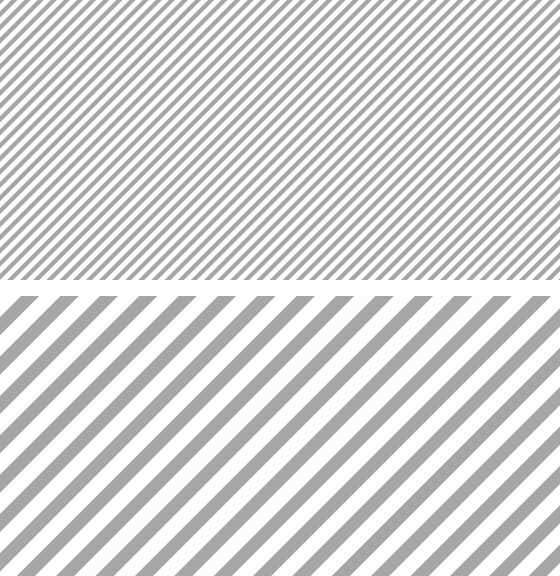
Top: the whole. Bottom: its middle third, enlarged.
Write a Shadertoy shader that draws this pattern.

```glsl
const vec3 PAPER = vec3(0.993);
const vec3 STRIPE_GRAY = vec3(0.65);
const float STRIPES_DOWN = 21.3333;  // repeats per canvas height
const float STRIPE_SHARE = 0.463;    // gray part of one repeat
const float STRIPE_PHASE = 0.10;     // first stripe centre, in repeats

// Signed distance to the nearest stripe edge, in repeats; negative inside
float stripeDistance(float position, float share) {
    float fromCentre = abs(fract(position + 0.5) - 0.5);
    return fromCentre - 0.5 * share;
}

// Coverage of a shape, smoothed over one pixel
float coverage(float dist, float pixel) {
    return clamp(0.5 - dist / pixel, 0.0, 1.0);
}

void mainImage(out vec4 fragColor, in vec2 fragCoord) {
    vec2 uv = fragCoord / iResolution.y;

    // Diagonal position measured from the upper left corner
    float diagonal = uv.x + 1.0 - uv.y;
    float position = diagonal * STRIPES_DOWN - STRIPE_PHASE;

    // Width of a pixel across the diagonal, in repeats
    float pixel = sqrt(2.0) * STRIPES_DOWN / iResolution.y;

    float stripe = coverage(stripeDistance(position, STRIPE_SHARE), pixel);
    fragColor = vec4(mix(PAPER, STRIPE_GRAY, stripe), 1.0);
}
```
